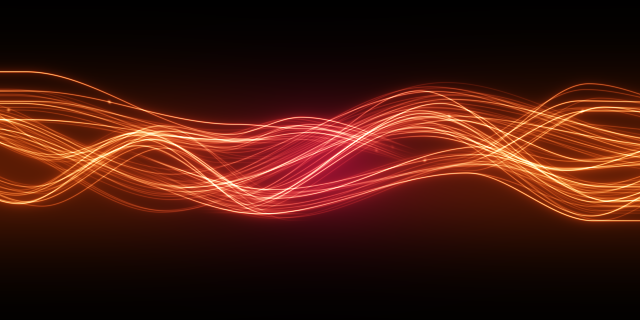
Give the GLSL for this background, as a WebGL 2 fragment shader.

```glsl
#version 300 es
precision highp float;

#define CORE_WIDTH 0.0021
#define HALO_WIDTH 0.011
#define HALO_GAIN 0.17
#define STRAY 0.48
#define SPARK_SIZE 0.005
#define SIDE_BACK vec3(0.35, 0.105, 0.015)
#define MID_BACK vec3(0.33, 0.055, 0.07)
#define MID_GLOW vec3(0.20, 0.00, 0.10)
#define SIDE_TINT vec3(1.50, 0.33, 0.07)
#define MID_TINT vec3(1.50, 0.16, 0.15)
#define HOT_TINT vec3(0.75, 0.55, 0.34)

uniform vec2 u_resolution;
out vec4 fragColor;

vec4 hash4(float n) {
    return fract(sin(n * vec4(12.99, 78.23, 37.72, 53.11) + 1.7) * 4375.85);
}

// Curve that eases from one turning level to the next
float swingPath(float x, vec4 turns, vec4 levels) {
    float y = mix(levels.x, levels.y, smoothstep(turns.x, turns.y, x));
    y = mix(y, levels.z, smoothstep(turns.y, turns.z, x));
    return mix(y, levels.w, smoothstep(turns.z, turns.w, x));
}

// Sheaf of strands: x is core light, y is halo light
vec2 bundle(vec2 uv, vec4 turns, vec4 levels, vec4 spread, vec2 span, int count, float seed) {
    float aspect = u_resolution.x / u_resolution.y;
    float width = max(CORE_WIDTH, 0.54 / u_resolution.y);
    float fade = smoothstep(span.x, span.x + 0.16, uv.x)
               * (1.0 - smoothstep(span.y - 0.16, span.y, uv.x));
    vec2 light = vec2(0.0);
    if (fade <= 0.0) return light;
    for (int i = 0; i < count; i++) {
        float id = seed + float(i);
        vec4 shape = hash4(id);
        vec4 look = hash4(id + 71.3);
        float lane = (float(i) + 0.5) / float(count) * 2.0 - 1.0;
        vec4 offset = mix(vec4(lane), shape * 2.0 - 1.0, STRAY);
        vec4 strandTurns = turns + (look.x - 0.5) * 0.06;
        vec4 strandLevels = levels + spread * offset;

        // Distance measured across the sloping strand
        float y = swingPath(uv.x, strandTurns, strandLevels);
        float ahead = swingPath(uv.x + 0.002, strandTurns, strandLevels);
        float slope = (ahead - y) / (0.002 * aspect);
        float dist = abs(uv.y - y) * inversesqrt(1.0 + slope * slope);

        float power = mix(0.22, 1.30, look.y * look.y * look.y);
        power *= 0.75 + 0.25 * sin(uv.x * 13.0 + look.z * 6.28);
        float line = dist / width;
        light += fade * power * vec2(exp(-line * line), exp(-dist / HALO_WIDTH));

        // Occasional bead of light on a strand
        float along = (uv.x - shape.w) * aspect;
        float bead = exp(-(along * along + dist * dist) / (SPARK_SIZE * SPARK_SIZE));
        light += fade * step(0.88, look.w) * bead * vec2(0.7, 0.3);
    }
    return light;
}

void main() {
    vec2 uv = gl_FragCoord.xy / u_resolution;
    float middle = exp(-pow((uv.x - 0.49) / 0.22, 2.0));

    // Dark field with a warm horizontal glow
    float band = exp(-pow((uv.y - 0.475) / 0.25, 2.0));
    vec3 back = mix(SIDE_BACK, MID_BACK, middle) * band;
    vec2 glowPos = (uv - vec2(0.51, 0.48)) / vec2(0.10, 0.14);
    back += MID_GLOW * exp(-dot(glowPos, glowPos));

    // Upper left sheaf
    vec2 light = bundle(uv, vec4(0.04, 0.36, 0.47, 0.74), vec4(0.69, 0.565, 0.60, 0.48),
        vec4(0.09, 0.06, 0.055, 0.04), vec2(-0.2, 0.66), 15, 3.0);
    // Long sweep through the centre
    light += bundle(uv, vec4(-0.04, 0.28, 0.69, 1.06), vec4(0.62, 0.40, 0.675, 0.53),
        vec4(0.08, 0.10, 0.08, 0.08), vec2(-0.2, 1.2), 19, 29.0);
    // Lower sheaf rising to the right
    light += bundle(uv, vec4(0.10, 0.42, 0.74, 0.94), vec4(0.54, 0.355, 0.495, 0.37),
        vec4(0.08, 0.065, 0.05, 0.08), vec2(0.18, 1.2), 16, 53.0);
    // Lower left sheaf
    light += bundle(uv, vec4(-0.16, 0.04, 0.23, 0.43), vec4(0.53, 0.375, 0.57, 0.36),
        vec4(0.05, 0.085, 0.05, 0.06), vec2(-0.4, 0.50), 12, 83.0);
    // Left crossing strands
    light += bundle(uv, vec4(-0.10, 0.10, 0.23, 0.36), vec4(0.64, 0.50, 0.59, 0.54),
        vec4(0.08, 0.05, 0.04, 0.06), vec2(-0.3, 0.48), 10, 107.0);
    // Right descending strands
    light += bundle(uv, vec4(0.37, 0.66, 0.93, 1.10), vec4(0.38, 0.65, 0.38, 0.46),
        vec4(0.07, 0.07, 0.08, 0.07), vec2(0.30, 1.2), 12, 131.0);
    // Upper right crest
    light += bundle(uv, vec4(0.58, 0.71, 0.92, 1.10), vec4(0.50, 0.50, 0.68, 0.63),
        vec4(0.05, 0.05, 0.08, 0.08), vec2(0.66, 1.4), 11, 157.0);
    // Right inner dip
    light += bundle(uv, vec4(0.50, 0.68, 0.90, 1.10), vec4(0.55, 0.61, 0.48, 0.54),
        vec4(0.05, 0.06, 0.04, 0.06), vec2(0.54, 1.4), 8, 181.0);

    // Tinted strands with hot crossings
    vec3 tint = mix(SIDE_TINT, MID_TINT, middle);
    vec3 glow = tint * (light.x + HALO_GAIN * light.y) + HOT_TINT * light.x * light.x;
    vec3 color = back + (1.0 - back) * (1.0 - exp(-glow));
    fragColor = vec4(color, 1.0);
}
```
